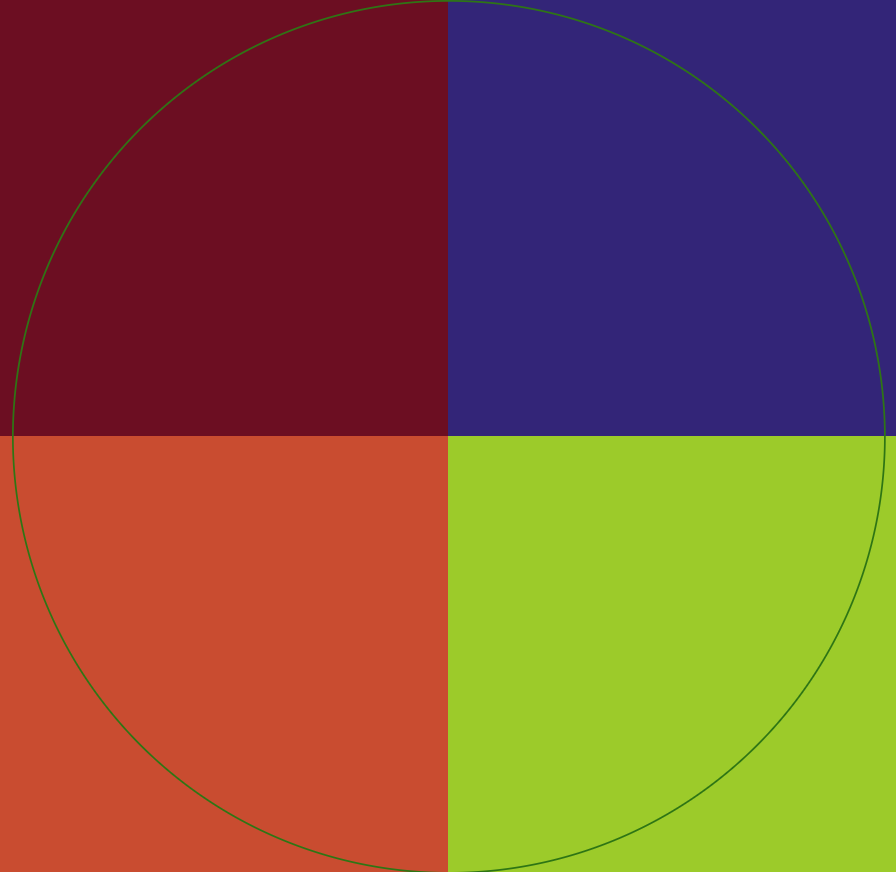
Reproduce this background procedurally as a Shadertoy shader.

```glsl
const vec3 MAROON = vec3(0.425, 0.055, 0.135);
const vec3 INDIGO = vec3(0.200, 0.145, 0.470);
const vec3 ORANGE = vec3(0.790, 0.300, 0.188);
const vec3 LIME = vec3(0.612, 0.796, 0.165);
const vec3 RING_GREEN = vec3(0.18, 0.46, 0.08);

// Antialiased step across zero, one pixel wide
float edge(float dist, float pixel) {
    return clamp(dist / pixel + 0.5, 0.0, 1.0);
}

// Four flat colours meeting at the origin
vec3 quadrants(vec2 p, float pixel) {
    float right = edge(p.x, pixel);
    float top = edge(p.y, pixel);
    vec3 lower = mix(ORANGE, LIME, right);
    vec3 upper = mix(MAROON, INDIGO, right);
    return mix(lower, upper, top);
}

// Coverage of a thin circular outline
float ring(vec2 p, vec2 center, float radius, float width, float pixel) {
    float dist = abs(length(p - center) - radius);
    return edge(0.5 * width - dist, pixel);
}

void mainImage(out vec4 fragColor, in vec2 fragCoord) {
    // Centered coordinates in units of canvas height
    float pixel = 1.0 / iResolution.y;
    vec2 p = (fragCoord - 0.5 * iResolution.xy) * pixel;

    vec3 color = quadrants(p, pixel);

    // Outline that just touches the top and bottom
    float outline = ring(p, vec2(0.001, -0.001), 0.5, 0.002, pixel);
    color = mix(color, RING_GREEN, outline);

    fragColor = vec4(color, 1.0);
}
```
